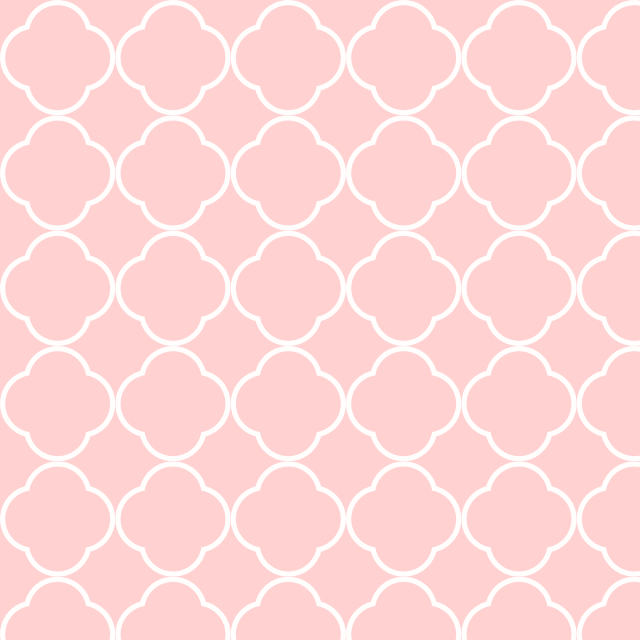
Write a WebGL 1 fragment shader that draws this pattern.

```glsl
precision highp float;
// Grid of outlined quatrefoils that touch their neighbours, white on pale pink.
// Each cell is folded by symmetry, and the outline is a band around the edge
// of the union of four circular lobes.

uniform vec2 u_resolution;

const float REPEATS = 5.549;      // cells across the canvas
const float LOBE_OFFSET = 0.205;  // cell centre to lobe centre, in cells
const float LOBE_RADIUS = 0.272;
const float LINE_WIDTH = 0.045;

const vec3 PINK = vec3(1.0, 0.82, 0.82);
const vec3 WHITE = vec3(1.0, 0.995, 0.993);

// Signed distance to four overlapping circles on the axes.
float quatrefoil(vec2 p, float offset, float radius) {
  p = abs(p);
  if (p.x > p.y) p = p.yx;
  return length(p - vec2(0.0, offset)) - radius;
}

// Antialiased coverage of a line centred on a zero distance.
float outline(float dist, float width, float pixel) {
  return 1.0 - smoothstep(-0.5 * pixel, 0.5 * pixel, abs(dist) - 0.5 * width);
}

void main() {
  // Cells are counted from the top left corner.
  float canvas = min(u_resolution.x, u_resolution.y);
  vec2 fromTop = vec2(gl_FragCoord.x, u_resolution.y - gl_FragCoord.y);
  vec2 cell = fract(fromTop / canvas * REPEATS) - 0.5;
  float pixel = REPEATS / canvas;

  float dist = quatrefoil(cell, LOBE_OFFSET, LOBE_RADIUS);
  float line = outline(dist, LINE_WIDTH, 1.3 * pixel);
  gl_FragColor = vec4(mix(PINK, WHITE, line), 1.0);
}
```
